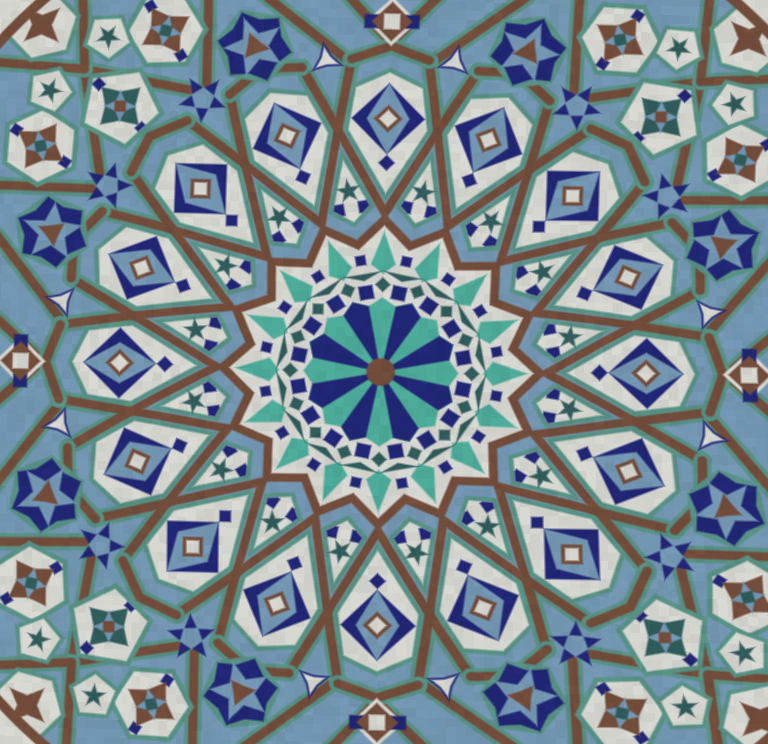
Write a WebGL 1 fragment shader that draws this pattern.

```glsl
precision highp float;
uniform vec2 u_resolution;

const float PI = 3.14159265;
const vec3 SKY = vec3(0.45, 0.59, 0.70);
const vec3 GREEN = vec3(0.34, 0.57, 0.52);
const vec3 TEAL = vec3(0.30, 0.67, 0.60);
const vec3 WHITE = vec3(0.84, 0.84, 0.82);
const vec3 BROWN = vec3(0.45, 0.30, 0.23);
const vec3 BLUE = vec3(0.13, 0.15, 0.46);
const vec3 PINE = vec3(0.19, 0.36, 0.36);

float hash(vec2 p) {
  return fract(sin(dot(p, vec2(12.9898, 78.233))) * 43758.5453);
}

mat2 turn(float a) {
  return mat2(cos(a), -sin(a), sin(a), cos(a));
}

// The canvas is 744 units high; edges blend softly
void paint(inout vec3 col, float d, vec3 tint) {
  float blur = max(744.0 / u_resolution.y, 2.4);
  col = mix(col, tint, clamp(0.5 - d / blur, 0.0, 1.0));
}

// Repeat around the centre; x is radial, y tangential
vec2 fold(vec2 p, float n, float shift) {
  float a = mod(atan(p.y, p.x) - shift + PI / n, 2.0 * PI / n) - PI / n;
  return length(p) * vec2(cos(a), sin(a));
}

// Star with n tips at radius tip and notches at radius notch
float star(vec2 p, float n, float tip, float notch) {
  vec2 q = fold(p, n, 0.0);
  vec2 e = notch * vec2(cos(PI / n), sin(PI / n)) - vec2(tip, 0.0);
  return dot(vec2(q.x - tip, abs(q.y)), normalize(vec2(e.y, -e.x)));
}

float polygon(vec2 p, float n, float r) {
  return star(p, n, r, r * cos(PI / n));
}

float box(vec2 p, float h) {
  return max(abs(p.x), abs(p.y)) - h;
}

float segment(vec2 p, vec2 a, vec2 b) {
  vec2 e = b - a;
  return length(p - a - e * clamp(dot(p - a, e) / dot(e, e), 0.0, 1.0));
}

void strap(inout vec3 col, float d) {
  paint(col, d - 8.5, GREEN);
  paint(col, d - 4.5, BROWN);
}

// Local frame at radius r and angle in degrees
vec2 place(vec2 p, float r, float deg) {
  return turn(radians(deg)) * p - vec2(r, 0.0);
}

void outerCell(inout vec3 col, vec2 q, float sides, float r, vec3 tint, vec3 core) {
  float d = polygon(q, sides, r);
  paint(col, d - 5.0, GREEN);
  paint(col, d, WHITE);
  paint(col, max(d, box(abs(q) - vec2(r * 0.8, 0.0), 5.0)), BLUE);
  paint(col, star(q, 4.0, 27.0, 15.0), tint);
  paint(col, star(turn(PI / 4.0) * q, 4.0, 16.0, 7.0), SKY);
  paint(col, polygon(q, 4.0, 8.0), core);
}

// Hand-laid unevenness of the panel
vec2 warp(vec2 p) {
  p.x += 1.0 - 3e-5 * dot(p, p) - 2e-4 * max(p.x, 0.0) * max(-p.y, 0.0);
  p.y -= 4.0 * smoothstep(80.0, 250.0, abs(p.x)) * exp(-p.y * p.y / 2e4);
  return turn(-0.021) * (p / vec2(1.02, 0.982));
}

void main() {
  vec2 p = warp((gl_FragCoord.xy - vec2(0.497, 0.5) * u_resolution) / u_resolution.y * 744.0);
  float r = length(p);
  vec2 w = abs(p);
  w = vec2(max(w.x, w.y), min(w.x, w.y));
  vec2 even = fold(p, 16.0, 0.0);
  vec2 odd = fold(p, 16.0, PI / 16.0);
  vec2 e = vec2(even.x, abs(even.y));
  vec2 o = vec2(odd.x, abs(odd.y));
  vec3 col = SKY;

  // Outer straps
  strap(col, segment(w, vec2(283.0, 195.0), vec2(302.0, 302.0)));
  strap(col, segment(w, vec2(302.0, 302.0), vec2(400.0, 308.0)));
  strap(col, segment(w, vec2(290.0, 180.0), vec2(400.0, 182.0)));
  strap(col, segment(w, vec2(315.0, 40.0), vec2(384.0, 130.0)));
  strap(col, segment(w, vec2(335.0, 0.0), vec2(400.0, 60.0)));
  strap(col, segment(e, vec2(246.0, 49.0), vec2(318.0, 38.0)));
  strap(col, segment(e, vec2(318.0, 38.0), vec2(332.0, 0.0)));

  // Outer stars and cells
  vec2 q = place(w, 355.0, 22.2);
  paint(col, polygon(q, 6.0, 40.0), GREEN);
  paint(col, star(q, 6.0, 37.0, 28.0), BLUE);
  paint(col, star(q, 5.0, 31.0, 14.0), SKY);
  paint(col, star(q, 3.0, 15.0, 7.0), BROWN);
  q = place(w, 330.0, 33.75);
  paint(col, star(q, 5.0, 24.0, 11.0), BLUE);
  paint(col, polygon(-q, 5.0, 12.0), SKY);
  q = place(w, 323.0, 11.25);
  paint(col, star(q, 3.0, 18.0, 7.0), BLUE);
  paint(col, star(q, 3.0, 13.0, 5.0), WHITE);
  outerCell(col, place(w, 409.0, 33.0), 6.0, 37.0, BROWN, PINE);
  outerCell(col, place(w, 375.0, 45.0), 5.0, 39.0, PINE, BROWN);
  q = place(w, 437.0, 39.8);
  paint(col, polygon(q, 5.0, 27.0), GREEN);
  paint(col, polygon(q, 5.0, 22.0), WHITE);
  paint(col, star(q, 5.0, 12.0, 5.0), PINE);
  q = place(w, 490.0, 45.0);
  paint(col, polygon(q, 6.0, 40.0), GREEN);
  paint(col, polygon(q, 6.0, 35.0), WHITE);
  paint(col, star(q, 4.0, 24.0, 10.0), BROWN);
  q = w - vec2(357.0, 0.0);
  paint(col, polygon(q, 4.0, 25.0), WHITE);
  paint(col, box(vec2(q.x, q.y - 20.0), 7.0), BLUE);
  paint(col, polygon(q, 4.0, 20.0), BROWN);
  paint(col, box(q, 8.0), WHITE);
  paint(col, 503.0 - r, BROWN);
  paint(col, 513.0 - r, WHITE);

  // Inner straps
  paint(col, segment(e, vec2(162.0, 0.0), vec2(246.0, 49.0)) - 4.3, BROWN);

  // Ring of large cells
  float cell = max(dot(e - vec2(182.0, 0.0), vec2(-0.515, 0.857)),
    max(dot(e - vec2(247.0, 38.5), vec2(0.138, 0.990)),
        dot(e - vec2(305.0, 0.0), vec2(0.900, 0.436))));
  paint(col, cell - 4.5, GREEN);
  paint(col, cell, WHITE);
  paint(col, max(cell, polygon(e - vec2(213.0, 0.0), 4.0, 8.0)), BLUE);
  q = e - vec2(258.0, 0.0);
  paint(col, max(cell, polygon(q, 4.0, 36.0)), BLUE);
  paint(col, (abs(q.x) / 36.0 + q.y / 21.0 - 1.0) * 18.0, SKY);
  paint(col, polygon(q, 4.0, 14.0), BROWN);
  paint(col, polygon(q, 4.0, 9.0), WHITE);

  // Ring of small cells
  cell = max(dot(o - vec2(155.0, 0.0), vec2(-0.788, 0.616)),
             dot(o - vec2(219.0, 0.0), vec2(0.342, 0.940)));
  paint(col, cell - 4.5, GREEN);
  paint(col, cell, WHITE);
  paint(col, max(cell, box(o - vec2(169.0, 13.0), 6.0)), BLUE);
  paint(col, star(odd - vec2(187.0, 0.0), 5.0, 12.0, 5.0), PINE);

  // Central star with kites and ring of chips
  float burst = star(p, 16.0, 155.0, 131.0);
  paint(col, burst - 4.5, BROWN);
  paint(col, burst + 4.0, WHITE);
  paint(col, max(dot(e - vec2(100.0, 0.0), vec2(-0.78, 0.62)),
                 dot(e - vec2(143.0, 0.0), vec2(0.34, 0.94))), TEAL);
  paint(col, box(odd - vec2(115.0, 0.0), 5.0), BLUE);
  paint(col, max(o.x - 101.0, 94.0 + o.y * 0.38 - o.x), PINE);
  paint(col, polygon(even - vec2(89.0, 0.0), 4.0, 7.5), PINE);
  paint(col, box(odd - vec2(82.0, 0.0), 7.0), BLUE);

  // Rosette
  float rosette = star(p, 16.0, 76.0, 68.0);
  paint(col, rosette, TEAL);
  q = fold(p, 8.0, PI / 8.0);
  paint(col, max(rosette, (abs(q.y) - q.x * tan(PI / 16.0)) * 0.98), BLUE);
  paint(col, r - 14.0, BROWN);

  // Uneven glaze
  col *= 0.96 + 0.06 * hash(floor(p / 9.0));
  gl_FragColor = vec4(col, 1.0);
}
```
